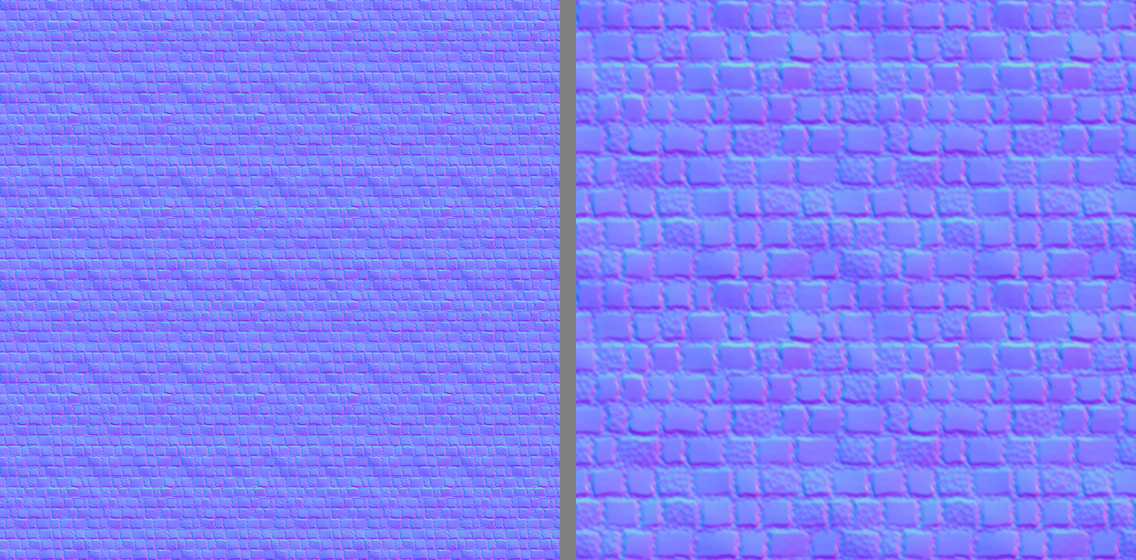
Left: the whole. Right: its middle third, enlarged.
A WebGL 1 fragment shader for this texture map:

```glsl
precision highp float;
uniform vec2 u_resolution;

const float TILES = 6.0;         // identical tiles across and down
const float ROWS = 9.0;          // courses per tile; one course = one unit
const float MIN_STONES = 8.0;    // fewest stones in a course of one tile
const float EDGE_JITTER = 0.5;   // shift of the upright joints
const float GAP = 0.025;         // half width of a joint
const float CORNER = 0.17;       // corner radius
const float BEVEL = 0.15;        // width of the worn rim
const float RIM_HEIGHT = 0.062;
const vec2 DOME = vec2(0.04, 0.15);
const vec2 STONE_TILT = vec2(0.12, 0.2);
const float ROW_TILT = 0.12;
const float SWELL = 0.045;       // broad undulation of the wall
const float WOBBLE = 0.018;
const float GRAIN = 5.0;         // grain cells per unit
const float GRAIN_SMOOTH = 0.005;
const float GRAIN_ROUGH = 0.035;
const float GRAIN_JOINT = 0.055;
const float CHIPPING = 0.06;     // ragged stone outline
const float ROUGH_SHARE = 0.28;  // share of pitted stones
const vec2 RELIEF = vec2(0.75, 1.0);
const float STEP = 0.05;         // slope sampling distance
const float TAU = 6.2831853;

float hash(vec2 p) {
  vec3 q = fract(vec3(p.xyx) * 0.1031);
  q += dot(q, q.yzx + 33.33);
  return fract((q.x + q.y) * q.z);
}

float wrap(float i, float n) {
  return i - n * floor((i + 0.5) / n);
}

// Distance to the nearest grain point, wrapping at the tile border
float cellular(vec2 p) {
  vec2 cell = floor(p);
  float nearest = 2.0;
  for (int y = -1; y <= 1; y++) {
    for (int x = -1; x <= 1; x++) {
      vec2 c = cell + vec2(float(x), float(y));
      vec2 id = vec2(wrap(c.x, ROWS * GRAIN), wrap(c.y, ROWS * GRAIN));
      vec2 point = c + vec2(hash(id + 3.7), hash(id + 71.3));
      nearest = min(nearest, distance(p, point));
    }
  }
  return nearest;
}

// Layered sines with whole periods per tile
vec2 wobble(vec2 a) {
  return WOBBLE * vec2(sin(a.y * 11.0) + sin(a.y * 19.0 + 1.0),
                       sin(a.x * 5.0) + sin(a.x * 12.0 + 2.0));
}

float swell(vec2 a) {
  return SWELL * (sin(a.y * 2.0 + sin(a.x)) + 0.6 * sin(a.y * 3.0 + 2.0 * sin(a.x * 2.0))
                + 0.5 * sin(a.x * 2.0 + sin(a.y)));
}

float jointPosition(float i, float count, float row) {
  return i + EDGE_JITTER * (hash(vec2(wrap(i, count), row + 20.0)) - 0.5);
}

float roundedBox(vec2 p, vec2 halfSize, float radius) {
  vec2 q = abs(p) - halfSize + radius;
  return length(max(q, 0.0)) + min(max(q.x, q.y), 0.0) - radius;
}

float height(vec2 p) {
  vec2 angle = p * TAU / ROWS;
  vec2 w = p + wobble(angle);
  float row = wrap(floor(w.y), ROWS);

  // Find the stone between two shifted joints
  float count = MIN_STONES + floor(3.0 * hash(vec2(row, 5.0)));
  float x = w.x * count / ROWS + hash(vec2(row, 11.0));
  float i = floor(x);
  if (x < jointPosition(i, count, row)) i -= 1.0;
  else if (x >= jointPosition(i + 1.0, count, row)) i += 1.0;
  float left = jointPosition(i, count, row);
  float right = jointPosition(i + 1.0, count, row);
  vec2 id = vec2(wrap(i, count), row);

  // Worn, domed and tilted stone with a chipped outline
  float grain = cellular(p * GRAIN) - 0.5;
  vec2 local = vec2((x - 0.5 * (left + right)) * ROWS / count, fract(w.y) - 0.5);
  vec2 halfSize = vec2(0.5 * (right - left) * ROWS / count, 0.5);
  float gap = GAP * (0.6 + 0.8 * hash(id + 47.0));
  float d = roundedBox(local, halfSize - gap, CORNER) + CHIPPING * grain;
  float stone = 1.0 - smoothstep(-BEVEL, 0.0, d);
  vec2 tilt = STONE_TILT * (vec2(hash(id + 31.0), hash(id + 59.0)) - 0.5);
  tilt.y += ROW_TILT * (hash(vec2(row, 97.0)) - 0.5);
  float face = RIM_HEIGHT + dot(tilt, local) - dot(DOME, local * local);

  // Fine grain, strongest in joints and pitted stones
  float pitted = step(1.0 - ROUGH_SHARE, hash(id + 83.0));
  float grainDepth = mix(GRAIN_JOINT, mix(GRAIN_SMOOTH, GRAIN_ROUGH, pitted), stone);
  return stone * face + grainDepth * grain + swell(angle);
}

void main() {
  vec2 uv = gl_FragCoord.xy / u_resolution;
  vec2 p = fract(uv * TILES) * ROWS;

  // Surface normal from the height slopes, packed into colour
  vec2 dx = vec2(STEP, 0.0);
  vec2 dy = vec2(0.0, STEP);
  vec2 slope = vec2(height(p + dx) - height(p - dx),
                    height(p + dy) - height(p - dy)) / (2.0 * STEP);
  vec3 normal = normalize(vec3(-slope * RELIEF, 1.0));
  gl_FragColor = vec4(normal * 0.5 + 0.5, 1.0);
}
```
